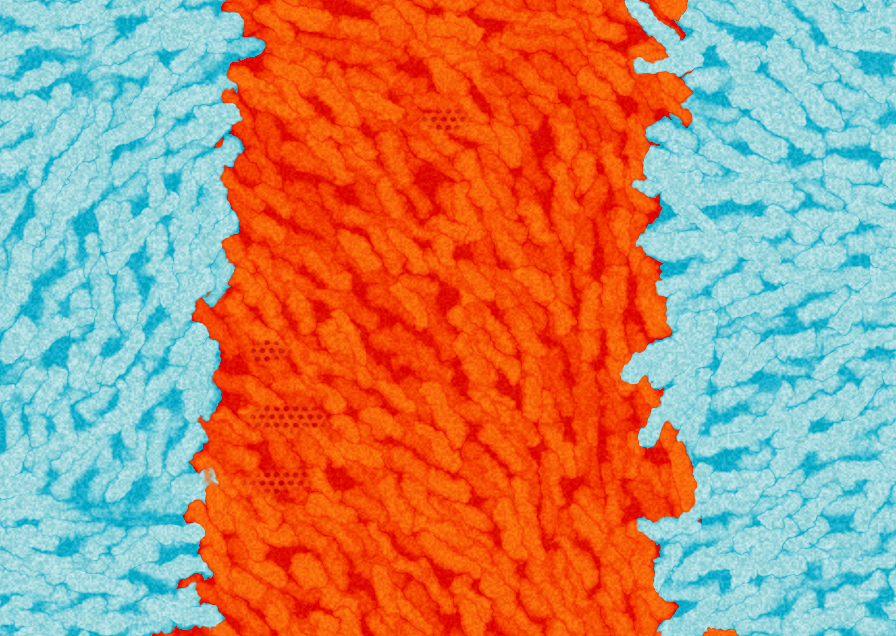
This texture is drawn by a WebGL 1 fragment shader. Its source:

```glsl
precision highp float;

uniform vec2 u_resolution;

const float CELL = 0.045;

float hash(vec2 p) {
  vec3 q = fract(vec3(p.xyx) * 0.1031);
  q += dot(q, q.yzx + 33.33);
  return fract((q.x + q.y) * q.z);
}

float noise(vec2 p) {
  vec2 i = floor(p), f = fract(p);
  f = f * f * (3.0 - 2.0 * f);
  return mix(mix(hash(i), hash(i + vec2(1.0, 0.0)), f.x),
             mix(hash(i + vec2(0.0, 1.0)), hash(i + vec2(1.0, 1.0)), f.x), f.y);
}

float segmentDistance(vec2 p, vec2 a, vec2 b) {
  vec2 d = b - a;
  return length(p - a - d * clamp(dot(p - a, d) / dot(d, d), 0.0, 1.0));
}

float spot(vec2 p, vec2 center, vec2 size) {
  return 1.0 - smoothstep(0.4, 1.0, length((p - center) / size));
}

// 1 inside the central orange strip, 0 in the blue sides
float orangeBand(vec2 p) {
  float left = 0.328 + 0.034 * smoothstep(0.48, 0.58, p.y)
             - 0.06 * (1.0 - smoothstep(0.0, 0.09, p.y));
  float right = 1.045 + 0.025 * spot(p, vec2(p.x, 0.26), vec2(0.09))
              + 0.02 * smoothstep(0.78, 0.88, p.y);
  float wobble = 0.02 * (noise(vec2(p.y * 14.0, 3.0)) - 0.5);
  return smoothstep(-0.004, 0.004, p.x - left - wobble)
       * smoothstep(-0.004, 0.004, right + wobble - p.x);
}

// Direction of the pile, in radians
float pileAngle(vec2 p, float orange) {
  float middle = mix(-0.75, -1.3, smoothstep(0.65, 1.0, p.x));
  middle = mix(middle, -0.5, smoothstep(0.75, 0.95, p.y));
  float leftSide = 0.1 + 1.05 * smoothstep(0.1, 0.35, p.y)
                 - 0.7 * smoothstep(0.72, 0.95, p.y);
  float rightSide = mix(0.55, -0.35, smoothstep(0.5, 0.75, p.y));
  return mix(p.x < 0.7 ? leftSide : rightSide, middle, orange);
}

// pile = (orange height, blue height, second highest)
vec3 addTuft(vec3 pile, vec2 p, vec2 a, vec2 b, float radius, float lift, float orange) {
  float d = segmentDistance(p, a, b) / radius;
  float h = lift * sqrt(max(1.0 - d * d, 0.0));
  pile.z = max(pile.z, min(h, max(pile.x, pile.y)));
  if (orange > 0.5) pile.x = max(pile.x, h);
  else pile.y = max(pile.y, h);
  return pile;
}

vec3 scatterTufts(vec3 pile, vec2 p) {
  vec2 home = floor(p / CELL);
  for (int j = -2; j <= 2; j++) {
    for (int i = -2; i <= 2; i++) {
      vec2 id = home + vec2(float(i), float(j));
      float r1 = hash(id + 17.0), r2 = hash(id + 59.0), r3 = hash(id + 101.0);
      vec2 center = (id + 0.15 + 0.7 * vec2(r1, r2)) * CELL;
      float orange = step(0.5, orangeBand(center));
      float angle = pileAngle(center, orange) + (r3 - 0.5) * mix(1.3, 0.9, orange);
      vec2 reach = vec2(cos(angle), sin(angle)) * mix(0.018, 0.043, r2);
      float lift = 0.65 + 0.35 * hash(id + 203.0) + 0.06 * (1.0 - orange);
      pile = addTuft(pile, p, center - reach, center + reach,
                     mix(0.018, 0.024, r1), lift, orange);
    }
  }
  return pile;
}

// Long tufts that cross the seams
vec3 seamTufts(vec3 pile, vec2 p) {
  pile = addTuft(pile, p, vec2(1.10, 0.469), vec2(0.987, 0.414), 0.025, 1.15, 0.0);
  pile = addTuft(pile, p, vec2(1.08, 0.386), vec2(1.020, 0.314), 0.022, 1.15, 0.0);
  pile = addTuft(pile, p, vec2(1.11, 0.615), vec2(1.033, 0.615), 0.026, 1.1, 0.0);
  pile = addTuft(pile, p, vec2(1.10, 0.690), vec2(1.030, 0.745), 0.023, 1.1, 0.0);
  pile = addTuft(pile, p, vec2(0.998, 0.985), vec2(1.053, 0.936), 0.017, 1.1, 0.0);
  pile = addTuft(pile, p, vec2(1.09, 0.908), vec2(1.010, 0.897), 0.019, 1.1, 0.0);
  pile = addTuft(pile, p, vec2(0.27, 0.945), vec2(0.368, 0.962), 0.024, 1.1, 0.0);
  pile = addTuft(pile, p, vec2(1.065, 0.29), vec2(1.085, 0.215), 0.022, 1.2, 1.0);
  pile = addTuft(pile, p, vec2(1.03, 1.01), vec2(1.065, 0.99), 0.020, 1.2, 1.0);
  return addTuft(pile, p, vec2(1.12, 0.0), vec2(1.145, 0.0), 0.018, 1.2, 1.0);
}

// Small round holes of the knitted backing
float knitHoles(vec2 p) {
  vec2 q = p / vec2(0.015, 0.013);
  q.x += 0.5 * mod(floor(q.y), 2.0);
  return 1.0 - smoothstep(0.2, 0.42, length(fract(q) - 0.5));
}

void main() {
  vec2 p = gl_FragCoord.xy / u_resolution.y;
  vec2 bumps = vec2(noise(p * 42.0), noise(p * 42.0 + 31.0)) - 0.5;
  vec2 fuzz = vec2(noise(p * 150.0), noise(p * 150.0 + 71.0)) - 0.5;
  vec2 q = p + 0.014 * bumps + 0.006 * fuzz;

  float band = orangeBand(q);
  vec3 pile = seamTufts(scatterTufts(vec3(0.12 * band, 0.12 * (1.0 - band), 0.0), q), q);
  float blue = smoothstep(-0.06, 0.06, pile.y - pile.x);

  // Height, creases and hollows
  float height = max(pile.x, pile.y);
  float crease = smoothstep(0.0, 0.22, height - pile.z);
  float shade = smoothstep(0.3, 1.0, height) * mix(0.68, 1.0, crease);
  shade += 0.2 * (noise(p * 7.0) - 0.5) + 0.14 * (noise(p * 75.0) - 0.5);
  float hollow = spot(p, vec2(0.395, 0.925), vec2(0.06, 0.05))
               + spot(p, vec2(0.68, 0.725), vec2(0.045, 0.035))
               + 0.6 * spot(p, vec2(0.17, 0.18), vec2(0.09, 0.06))
               + 0.5 * spot(p, vec2(0.01, 0.36), vec2(0.07, 0.09));
  shade = clamp(shade - 0.5 * hollow, 0.0, 1.0);

  // Wool colours
  vec3 orangeWool = mix(vec3(0.87, 0.04, 0.005), vec3(0.95, 0.24, 0.01), smoothstep(0.0, 0.5, shade));
  orangeWool = mix(orangeWool, vec3(0.97, 0.40, 0.04), smoothstep(0.45, 1.0, shade));
  vec3 blueWool = mix(vec3(0.06, 0.68, 0.79), vec3(0.63, 0.85, 0.87), smoothstep(0.0, 0.85, shade));

  // Exposed backing
  float bare = spot(q, vec2(0.455, 0.342), vec2(0.09, 0.028))
             + spot(q, vec2(0.435, 0.245), vec2(0.065, 0.026))
             + spot(q, vec2(0.425, 0.445), vec2(0.04, 0.024))
             + spot(q, vec2(0.70, 0.81), vec2(0.05, 0.024));
  vec3 backing = mix(vec3(0.95, 0.27, 0.04), vec3(0.76, 0.03, 0.01), knitHoles(p));
  orangeWool = mix(orangeWool, backing, 0.85 * min(bare, 1.0));

  // Fine fibre grain
  float grain = 0.6 * noise(p * 330.0) + 0.4 * noise(p * 190.0 + 13.0) - 0.5;
  vec3 color = mix(orangeWool + grain * vec3(0.07, 0.22, 0.05),
                   blueWool + grain * vec3(0.38, 0.16, 0.15), blue);
  gl_FragColor = vec4(clamp(color, 0.0, 1.0), 1.0);
}
```
